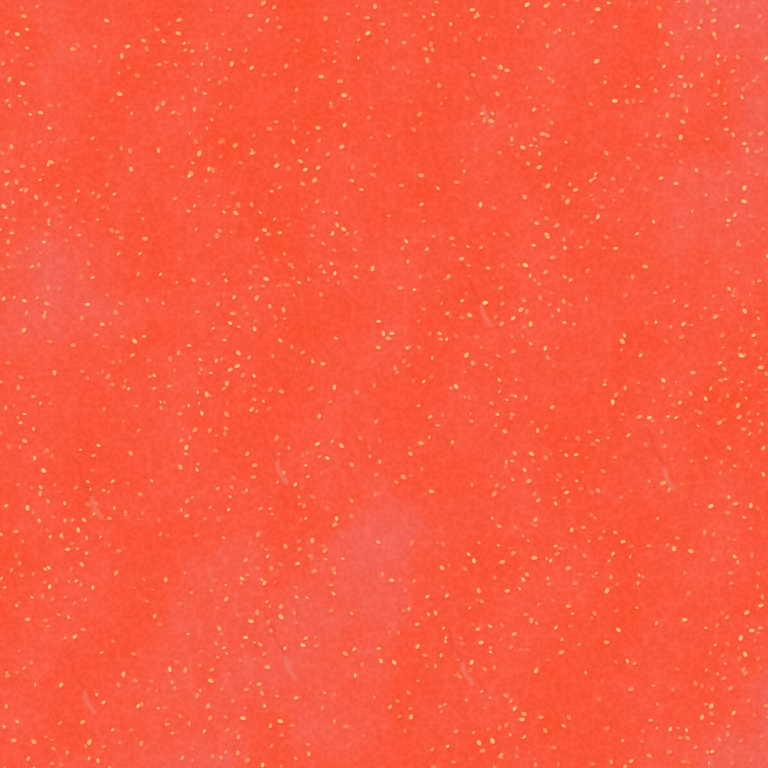
This texture is drawn by a WebGL 2 fragment shader. Its source:

```glsl
#version 300 es
precision highp float;

uniform vec2 u_resolution;
out vec4 fragColor;

// Palette
const vec3 RED = vec3(0.985, 0.325, 0.205);
const vec3 CORAL = vec3(0.980, 0.372, 0.282);
const vec3 PINK = vec3(0.955, 0.405, 0.360);
const vec3 SHADE = vec3(0.880, 0.270, 0.190);
const vec3 AMBER = vec3(0.980, 0.540, 0.320);
const vec3 GOLD = vec3(0.995, 0.770, 0.470);
const vec3 SCAR = vec3(0.930, 0.500, 0.430);

// Sizes and amounts, in canvas units
const float SPECK_CELLS = 66.0;
const float SPECK_RADIUS = 0.0026;
const float SPECK_SOFTNESS = 0.0011;
const float SPECK_SHARE = 0.40;
const float MOTTLE_FREQ = 30.0;
const float PATCH_FREQ = 5.5;
const float GRAIN_CELLS = 150.0;
const float GRAIN_CONTRAST = 0.055;
const float SCAR_CELLS = 4.0;
const float SCAR_SHARE = 0.35;
const vec2 SCAR_DIRECTION = vec2(0.40, -0.917);

vec3 hash3(vec2 p) {
    vec3 q = fract(p.xyx * vec3(0.1031, 0.1030, 0.0973));
    q += dot(q, q.yxz + 33.33);
    return fract((q.xxy + q.yzz) * q.zyx);
}

// Warped sines, each layer turned and finer than the last
float clouds(vec2 p, int layers) {
    const mat2 TURN = mat2(0.74, 0.67, -0.67, 0.74);
    float sum = 0.0, amplitude = 0.5;
    for (int i = 0; i < layers; i++) {
        sum += amplitude * sin(p.x + 1.4 * sin(p.y * 0.8 + 0.7 * sin(p.x * 0.6)));
        p = TURN * p * 1.83 + vec2(3.7, 1.9);
        amplitude *= 0.66;
    }
    return sum;
}

// Distance to the nearest scattered cell point
float cellular(vec2 p) {
    vec2 cell = floor(p);
    float nearest = 2.0;
    for (int y = -1; y <= 1; y++)
        for (int x = -1; x <= 1; x++) {
            vec2 id = cell + vec2(x, y);
            nearest = min(nearest, distance(p, id + hash3(id + 91.0).xy));
        }
    return nearest;
}

// Clustered oval specks: x is coverage, y is brightness
vec2 specks(vec2 uv, float pixel) {
    vec2 cell = floor(uv * SPECK_CELLS);
    float soft = max(SPECK_SOFTNESS, pixel * 0.6);
    vec2 best = vec2(0.0);
    for (int y = -1; y <= 1; y++)
        for (int x = -1; x <= 1; x++) {
            vec2 id = cell + vec2(x, y);
            vec3 place = hash3(id + 17.0);
            vec3 form = hash3(id + 251.0);
            float cluster = clouds(id / SPECK_CELLS * 19.0 + 8.0, 3);
            if (place.z > SPECK_SHARE + 0.38 * cluster) continue;
            vec2 d = uv - (id + place.xy) / SPECK_CELLS;
            float angle = form.x * 6.2832;
            float c = cos(angle), s = sin(angle);
            d = mat2(c, -s, s, c) * d * vec2(0.82, 1.2);
            float radius = SPECK_RADIUS * mix(0.65, 1.2, form.y);
            float cover = 1.0 - smoothstep(radius - soft, radius + soft, length(d));
            cover *= mix(0.5, 1.0, form.z);
            if (cover > best.x) best = vec2(cover, form.z);
        }
    return best;
}

// Short slanted scars: x is the pale streak, y is its thin dark tail
vec2 scars(vec2 uv, float pixel) {
    vec2 id = floor(uv * SCAR_CELLS);
    vec3 h = hash3(id + 43.0);
    if (h.z > SCAR_SHARE) return vec2(0.0);
    vec2 d = uv - (id + mix(vec2(0.38), vec2(0.62), h.xy)) / SCAR_CELLS;
    float along = dot(d, SCAR_DIRECTION);
    float across = dot(d, vec2(-SCAR_DIRECTION.y, SCAR_DIRECTION.x));
    across += 0.0015 * sin(along * 160.0);
    float streak = length(vec2(across, max(abs(along - 0.012) - 0.014, 0.0)));
    float tail = length(vec2(across, max(abs(along + 0.032) - 0.030, 0.0)));
    return 1.0 - smoothstep(vec2(0.0), vec2(0.0042, 0.0022) + pixel, vec2(streak, tail));
}

void main() {
    float pixel = 1.0 / min(u_resolution.x, u_resolution.y);
    vec2 uv = gl_FragCoord.xy * pixel;

    // Mottled ground with broad pink patches
    float mottle = clouds(uv * vec2(1.0, 0.75) * MOTTLE_FREQ, 5);
    float broad = clouds(uv * PATCH_FREQ + vec2(1.2, 4.1), 3) + 0.6 * (uv.x - 0.5);
    vec3 color = mix(RED, CORAL, clamp(0.48 + 0.42 * mottle + 0.2 * broad, 0.0, 1.0));
    color = mix(color, PINK, 0.75 * smoothstep(0.25, 0.95, broad + 0.2 * mottle));

    // Fine grain
    float grain = cellular(uv * GRAIN_CELLS) + 0.6 * cellular(uv * GRAIN_CELLS * 0.43);
    color += GRAIN_CONTRAST * (grain - 0.72) * vec3(0.4, 1.0, 1.0);

    // Scars, then specks with a faint shade below them
    vec2 scar = scars(uv, pixel);
    color = mix(color, SHADE, 0.35 * scar.y);
    color = mix(color, SCAR, 0.65 * scar.x);
    color = mix(color, SHADE, 0.22 * specks(uv + vec2(-0.0012, 0.0030), pixel).x);
    vec2 speck = specks(uv, pixel);
    color = mix(color, mix(AMBER, GOLD, speck.y), speck.x);

    fragColor = vec4(clamp(color, 0.0, 1.0), 1.0);
}
```
